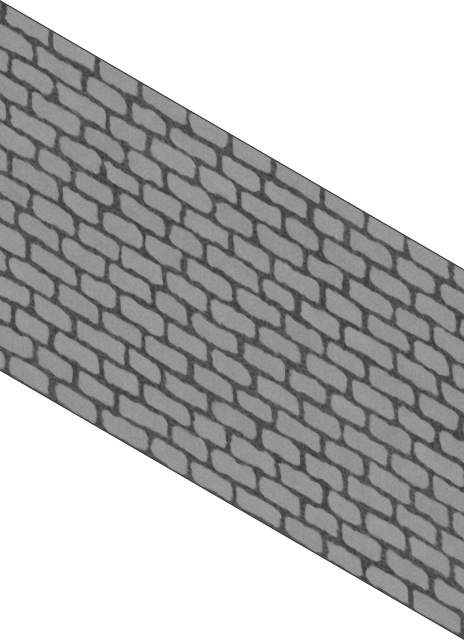
Write a Shadertoy shader that draws this texture.

```glsl
// Slanted band of worn grey brickwork in running bond with dark, gritty mortar on white.

#define ROWS 14.85        // brick rows down the band
#define COLUMNS 10.4      // bricks across the canvas
#define SLOPE 0.4206      // drop of the band across the canvas
#define BAND_HEIGHT 0.5794
#define BRICK_ASPECT 1.8  // brick pitch over row pitch
#define JOINT 0.205       // mortar width, in row heights
#define CORNER 0.24       // corner radius, in row heights
#define JITTER 0.26       // random shift of the upright joints
#define WEAR 0.13         // raggedness of the brick edges
#define BRICK_GREY 0.583
#define MORTAR_GREY 0.30

float hash(vec2 p) {
    return fract(sin(dot(p, vec2(127.1, 311.7))) * 43758.5453);
}

float noise(vec2 p) {
    vec2 i = floor(p), f = fract(p);
    f = f * f * (3.0 - 2.0 * f);
    return mix(mix(hash(i), hash(i + vec2(1, 0)), f.x),
               mix(hash(i + vec2(0, 1)), hash(i + vec2(1, 1)), f.x), f.y);
}

// Position of an upright joint, in brick pitches
float jointAt(float index, float row) {
    float bond = 0.27 + 0.5 * mod(row, 2.0);
    float rowShift = 0.2 * (hash(vec2(row, 7.3)) - 0.5);
    return index + bond + rowShift + JITTER * (hash(vec2(index, row)) - 0.5);
}

float roundedBox(vec2 p, vec2 halfSize, float radius) {
    vec2 q = abs(p) - halfSize + radius;
    return length(max(q, 0.0)) + min(max(q.x, q.y), 0.0) - radius;
}

// Signed distance to the nearest brick; also returns the brick's id
float brickDistance(vec2 wall, out vec2 id) {
    // Gentle sag of the courses
    wall.y += 0.10 * (noise(wall * 0.8 + 31.0) - 0.5);
    float row = clamp(floor(wall.y), 0.0, 14.0);
    float x = wall.x / BRICK_ASPECT;

    // Find the brick between two jittered joints
    float column = floor(x - jointAt(0.0, row));
    if (x < jointAt(column, row)) column -= 1.0;
    else if (x >= jointAt(column + 1.0, row)) column += 1.0;
    id = vec2(column, row);

    float left = jointAt(column, row) * BRICK_ASPECT;
    float right = jointAt(column + 1.0, row) * BRICK_ASPECT;
    vec2 centre = vec2(0.5 * (left + right), row + 0.5);
    vec2 halfSize = 0.5 * vec2(right - left, 1.0) - 0.5 * JOINT;
    halfSize.y -= 0.035 * (hash(id + 5.7) - 0.5);
    float radius = CORNER * (0.6 + 0.7 * hash(id + 9.1));

    // Broad waviness, small chips
    vec2 seed = id * 17.0;
    float ragged = noise(wall * 2.6 + seed) - 0.5 + 0.5 * (noise(wall * 7.0 + seed) - 0.5);
    return roundedBox(wall - centre, halfSize, radius) + WEAR * ragged;
}

void mainImage(out vec4 fragColor, in vec2 fragCoord) {
    vec2 uv = fragCoord / iResolution.xy;
    float pixel = 1.0 / (BAND_HEIGHT * iResolution.y);

    // Shear the canvas so the band becomes an upright wall
    float depth = (1.0 - uv.y - SLOPE * uv.x) / BAND_HEIGHT;
    vec2 wall = vec2(uv.x * COLUMNS * BRICK_ASPECT, depth * ROWS + 0.15);

    vec2 id;
    float d = brickDistance(wall, id);
    float soft = max(0.035, 0.8 * pixel * ROWS);
    float brickMask = 1.0 - smoothstep(-soft, soft, d);

    // Brick face: fine grain, faint stains, darker rim
    float grain = noise(wall * 19.0) - 0.5;
    float brick = BRICK_GREY + 0.055 * grain
                + 0.025 * (noise(wall * 1.7 + 50.0) - 0.5)
                + 0.02 * (hash(id + 2.3) - 0.5);
    brick -= 0.045 * smoothstep(-0.10, 0.0, d);

    // Mortar: coarse grit, lighter beside the bricks
    float grit = noise(wall * 13.0 + 80.0) - 0.5;
    float mortar = MORTAR_GREY + 0.13 * grit + 0.05 * (noise(wall * 0.7) - 0.5);
    mortar += 0.06 * (1.0 - smoothstep(0.0, 0.10, d));

    // Thin dark outline along both edges of the band
    float edge = min(depth, 1.0 - depth);
    float grey = mix(mortar, brick, brickMask);
    grey = mix(0.27, grey, smoothstep(0.002, 0.002 + 1.5 * pixel, edge));

    float bandMask = smoothstep(-0.6 * pixel, 0.6 * pixel, edge);
    fragColor = vec4(vec3(mix(1.0, grey, bandMask)), 1.0);
}
```
